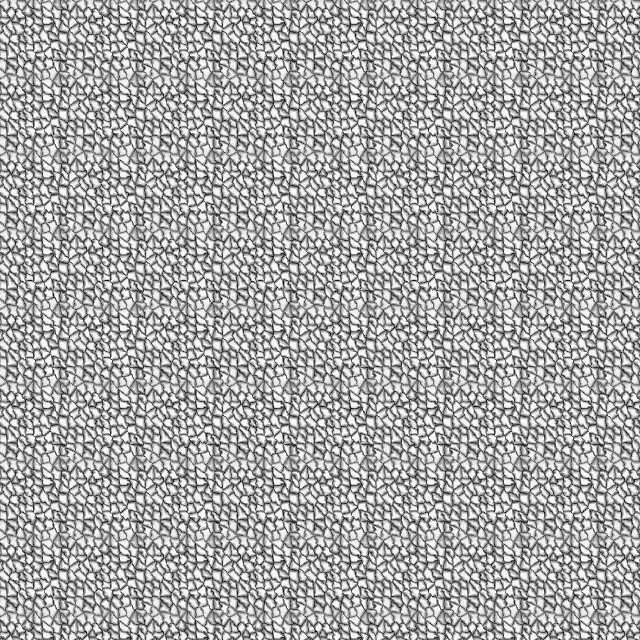
This texture is drawn by a three.js fragment shader. Its source:

```glsl
varying vec2 vUv;

const float REPEATS = 8.33;              // tiles across and down
const float CELLS = 9.0;                 // grains per tile side
const float GRAIN = 27.0;                // fine wear steps per tile side
const float JITTER = 0.86;
const vec2 LEAN = vec2(-0.48, 0.877);    // long axis of the grains
const vec2 STRETCH = vec2(0.76, 1.22);   // metric along and across the lean
const float CREASE_GAIN = 1.85;          // brightness rise away from a crease
const float SEAM_WIDTH = 0.10;
const float SEAM_FADE = 0.28;
const vec3 CREASE_COLOR = vec3(0.05);
const vec3 SEAM_COLOR = vec3(0.74);
const vec3 GRAIN_COLOR = vec3(0.97);

float hash(vec2 p) {
  return fract(sin(dot(p, vec2(127.1, 311.7))) * 43758.5453);
}

// Wraps a lattice cell so that every tile is the same
vec2 wrapCell(vec2 cell, float period) {
  return floor(mod(cell + 0.5, period));
}

float tileNoise(vec2 p, float period) {
  vec2 i = floor(p);
  vec2 f = fract(p);
  f = f * f * (3.0 - 2.0 * f);
  float a = hash(wrapCell(i, period) + 19.0);
  float b = hash(wrapCell(i + vec2(1.0, 0.0), period) + 19.0);
  float c = hash(wrapCell(i + vec2(0.0, 1.0), period) + 19.0);
  float d = hash(wrapCell(i + vec2(1.0, 1.0), period) + 19.0);
  return mix(mix(a, b, f.x), mix(c, d, f.x), f.y);
}

// Rotates into the lean of the grains and stretches
vec2 toLean(vec2 v) {
  return STRETCH * vec2(dot(v, LEAN), dot(v, vec2(LEAN.y, -LEAN.x)));
}

// Returns crease distance, grain tone and how far the crease follows the lean
vec3 grains(vec2 p) {
  vec2 base = floor(p);
  vec2 nearest = vec2(9.0);
  vec2 second = vec2(9.0);
  float d1 = 99.0;
  float d2 = 99.0;
  float tone = 0.0;
  for (int y = -2; y <= 2; y++) {
    for (int x = -2; x <= 2; x++) {
      vec2 cell = base + vec2(float(x), float(y));
      vec2 id = wrapCell(cell, CELLS);
      vec2 jitter = vec2(hash(id), hash(id + 47.3)) - 0.5;
      vec2 v = toLean(cell + 0.5 + JITTER * jitter - p);
      float d = dot(v, v);
      if (d < d1) {
        d2 = d1;
        second = nearest;
        d1 = d;
        nearest = v;
        tone = hash(id + 83.1);
      } else if (d < d2) {
        d2 = d;
        second = v;
      }
    }
  }
  vec2 gap = second - nearest;
  float span = max(length(gap), 0.001);
  return vec3(0.5 * (d2 - d1) / span, tone, abs(gap.y) / span);
}

void main() {
  vec2 tile = vec2(vUv.x, vUv.y - 1.0) * REPEATS;

  // Wear at two scales
  float patches = tileNoise(tile * CELLS, CELLS);
  float wear = tileNoise(tile * GRAIN, GRAIN);

  // Grains with creases that deepen along the lean
  vec3 grain = grains(tile * CELLS + 0.22 * (wear - 0.5));
  float width = mix(0.65, 1.35, grain.z) * mix(0.7, 1.4, patches);
  float light = CREASE_GAIN * sqrt(max(grain.x, 0.0) / width);
  light *= mix(0.86, 1.16, grain.y);
  light += 0.20 * (wear - 0.5);
  vec3 color = mix(CREASE_COLOR, GRAIN_COLOR, clamp(light, 0.0, 1.0));

  // Softer, paler strips where the tiles meet
  vec2 toSeam = 0.5 - abs(fract(tile) - 0.5);
  vec2 strips = 1.0 - smoothstep(vec2(0.0), vec2(SEAM_WIDTH), toSeam);
  float seam = max(strips.y, 0.5 * strips.x);
  color = mix(color, SEAM_COLOR, SEAM_FADE * seam);

  gl_FragColor = vec4(color, 1.0);
}
```
